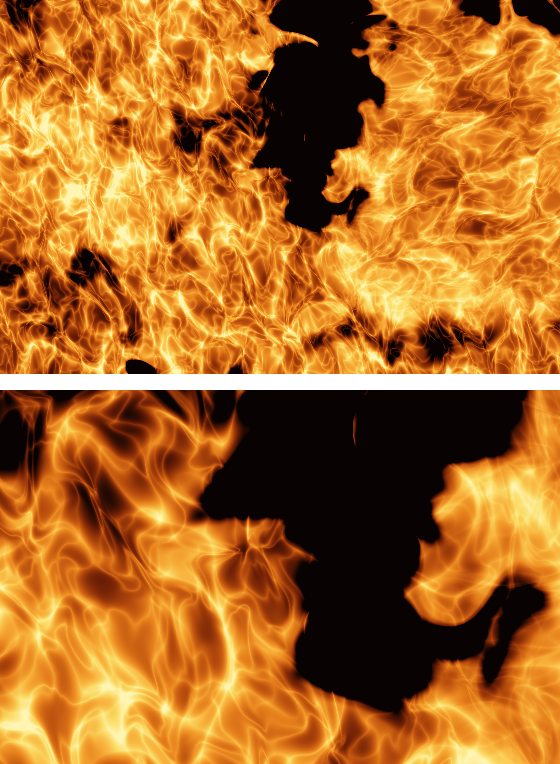
Top: the whole. Bottom: its middle third, enlarged.
A WebGL 1 fragment shader for this texture:

```glsl
precision highp float;
// A wall of fire: curled bright filaments over glowing orange, split by a dark gap.
// Folded gradient noise in warped space gives a heat value, centred on zero,
// which is cooled in the gaps and pockets and then mapped to flame colours.

#define CURL 0.55          // strength of the swirling at each scale
#define BASE_FREQ 6.5      // frequency of the largest filaments
#define FREQ_STEP 1.5      // growth of frequency per layer
#define FILAMENT 1.75      // contrast of the filaments
#define GLOW 1.5           // contrast of the broad hot and cool areas
#define POCKET 2.0         // depth of the brown pockets at the left
#define RAGGED 0.13        // raggedness of the edges of the gap
#define WISP 0.09          // width of the wisps that cross the gap
#define HEAT_BIAS 0.05     // overall brightness

uniform vec2 u_resolution;

float hash(vec2 cell) {
  vec3 a = fract(cell.xyx * vec3(0.1031, 0.1030, 0.0973));
  a += dot(a, a.yzx + 33.33);
  return fract((a.x + a.y) * a.z);
}

float cornerSlope(vec2 cell, vec2 offset) {
  float angle = 6.2832 * hash(cell);
  return dot(vec2(cos(angle), sin(angle)), offset);
}

float noise(vec2 p) {
  vec2 i = floor(p), f = p - i;
  vec2 u = f * f * f * (f * (f * 6.0 - 15.0) + 10.0);
  vec2 e = vec2(1.0, 0.0);
  float low = mix(cornerSlope(i, f), cornerSlope(i + e, f - e), u.x);
  float high = mix(cornerSlope(i + e.yx, f - e.yx),
                   cornerSlope(i + 1.0, f - 1.0), u.x);
  return mix(low, high, u.y);
}

vec2 swirl(vec2 p) {
  return vec2(noise(p + 31.7), noise(p + vec2(73.1, 12.4)));
}

// A thin sheet of flame seen edge on: crisp on one side, fading on the other.
float fold(float n, float crispness) {
  return n > 0.0 ? exp(-8.0 * n) : exp(crispness * n);
}

// Layers of folds, drawn out along an axis; each scale has its own swirl,
// so that fine filaments are not smeared by the coarse ones.
float filaments(vec2 p, vec2 axis) {
  vec2 q = vec2(dot(p, axis) * 0.72, dot(p, vec2(-axis.y, axis.x)) * 1.15);
  float sum = 0.0, freq = BASE_FREQ, weight = 1.0;
  vec2 drift = vec2(0.0);
  for (int i = 0; i < 5; i++) {
    float layer = float(i);
    drift = 0.6 * drift + CURL * swirl((q + drift) * freq * 1.3 + layer * 9.3) / freq;
    float n = noise((q + drift) * freq + layer * 17.9);
    sum += weight * fold(n, 24.0 / (1.0 + 0.5 * layer));
    freq *= FREQ_STEP;
    weight *= 0.85;
  }
  return sum - 1.03;
}

float blob(vec2 p, vec2 center, vec2 size) {
  vec2 d = (p - center) / size;
  return exp(-dot(d, d));
}

// Depth inside the unlit gaps, positive where no flame covers them.
float gapDepth(vec2 p) {
  float rise = clamp((p.y - 0.33) / 0.5, 0.0, 1.0);
  float middle = mix(0.80, 0.86, rise);
  float wedge = 0.15 * sqrt(rise) - abs(p.x - middle);
  wedge = min(wedge, p.y - 0.33);
  float corner = p.y - 1.0 + 0.38 * (p.x - 1.25);
  float hollow = 0.035 - length((p - vec2(0.40, 0.03)) * vec2(1.0, 0.7));
  return max(max(wedge, corner), hollow);
}

vec3 flameColor(float heat) {
  float t = heat / 0.8 + 3.1;
  vec3 c = vec3(0.03, 0.007, 0.007);
  c = mix(c, vec3(0.43, 0.12, 0.02), clamp(t, 0.0, 1.0));
  c = mix(c, vec3(0.72, 0.30, 0.05), clamp(t - 1.0, 0.0, 1.0));
  c = mix(c, vec3(0.90, 0.50, 0.11), clamp(t - 2.0, 0.0, 1.0));
  c = mix(c, vec3(0.97, 0.68, 0.22), clamp(t - 3.0, 0.0, 1.0));
  c = mix(c, vec3(0.98, 0.86, 0.40), clamp(t - 4.0, 0.0, 1.0));
  return mix(c, vec3(1.0, 0.96, 0.70), clamp(t - 5.0, 0.0, 1.0));
}

void main() {
  vec2 p = gl_FragCoord.xy / u_resolution.y;
  vec2 q = p + 0.08 * swirl(p * 3.0);
  q += 0.05 * swirl(q * 9.0);

  // Rising tongues at the left and bottom, calmer slanted streaks at the right.
  float right = smoothstep(0.78, 1.08, q.x) * smoothstep(0.08, 0.3, q.y);
  float tongues = filaments(p, normalize(vec2(-0.35, 1.0)));
  float streaks = filaments(p + 4.0, normalize(vec2(1.0, 0.4)));
  float heat = HEAT_BIAS + FILAMENT * mix(tongues, 0.75 * streaks, right);

  // Broad glow, with hotter bands low in the middle and across the left.
  heat += 0.8 * GLOW * noise(q * 2.6 + 5.0) + GLOW * noise(q * 7.0 + 40.0);
  heat += 0.7 * blob(q, vec2(1.05, 0.25), vec2(0.35, 0.10));
  heat += 0.6 * blob(q, vec2(0.28, 0.42), vec2(0.26, 0.15));
  heat -= 0.6 * blob(q, vec2(0.10, 0.12), vec2(0.22, 0.14));
  heat -= 0.9 * blob(q, vec2(0.62, 0.62), vec2(0.09, 0.20));

  // Brown pockets between the tongues.
  float pocket = smoothstep(0.15, 0.45, noise(q * vec2(7.0, 5.5) + 60.0));
  heat -= POCKET * pocket * (1.0 - 0.8 * right);

  // Black gaps with ragged edges, crossed by thin wisps.
  float ragged = noise(q * 10.0 + 21.0) + 0.5 * noise(q * 22.0 + 3.0);
  float wisp = fold(noise(q * 6.0 + 11.0), 24.0);
  float depth = gapDepth(mix(p, q, 0.5)) - RAGGED * ragged - WISP * wisp;
  heat -= 1.2 * smoothstep(-0.05, 0.0, depth) + 5.0 * smoothstep(-0.01, 0.035, depth);

  gl_FragColor = vec4(flameColor(heat), 1.0);
}
```
